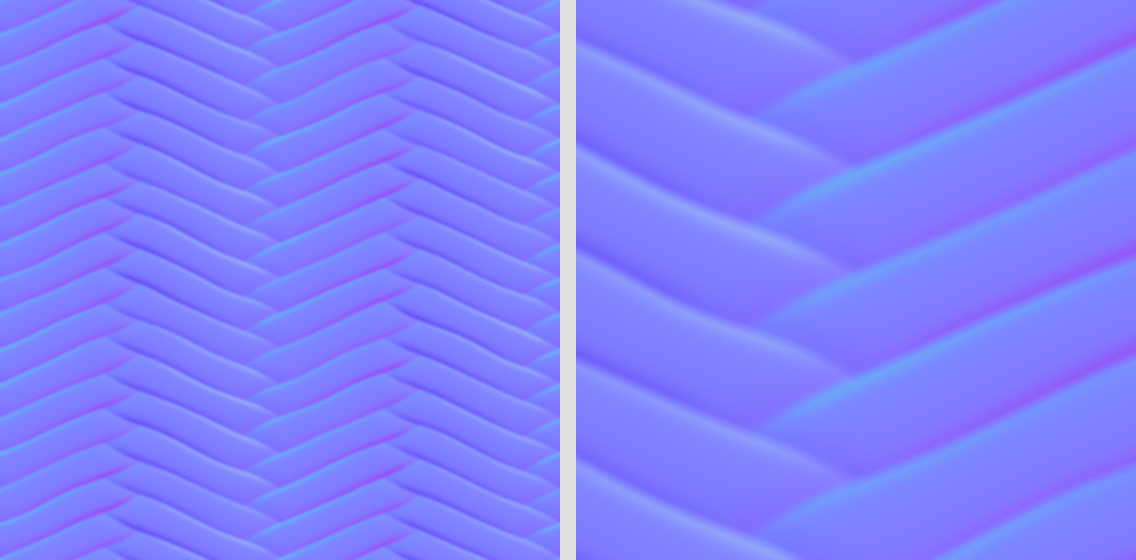
Left: the whole. Right: its middle third, enlarged.
Reproduce this texture map procedurally as a WebGL 2 fragment shader.

```glsl
#version 300 es
precision highp float;
// Tangent-space normal map of an interlocking herringbone weave of rounded strands.

uniform vec2 u_resolution;
out vec4 fragColor;

const float COLUMNS = 4.0;        // strand columns across, two per chevron
const float ROWS = 16.0;          // strands down
const float SLOPE = 0.48;         // rise over run of a strand
const vec2 PEAK = vec2(0.2175, 0.0417);  // first ridge and strand phase
const float BEND = 0.006;         // flattening of the strands at each turn
const float BEND_WIDTH = 0.05;
const float TOP_TILT = 0.29;      // bevel on the upper edge
const float BOTTOM_TILT = 0.30;   // bevel on the lower edge
const float TOP_WIDTH = 0.13;     // bevel widths, in strand pitches
const float BOTTOM_WIDTH = 0.15;
const float END_TILT = 0.09;      // rounding of the strand ends
const float END_WIDTH = 0.30;
const float BULGE = 0.08;         // roundness of the strand body
const float WOBBLE = 0.0060;      // waviness of the strands
const vec2 WOBBLE_CELLS = vec2(6.0, 14.0);
const float VARIATION = 0.65;     // bevel difference between strands
const float SOFTNESS = 0.0075;    // width of the edge filter
const int TAPS = 5;

float hash(vec2 p) {
    vec3 q = fract(vec3(p.xyx) * 0.1031);
    q += dot(q, q.yzx + 33.33);
    return fract((q.x + q.y) * q.z);
}

// Gradient noise that wraps after `period` cells
float cornerRamp(vec2 cell, vec2 offset, vec2 period) {
    float angle = 6.28318 * hash(mod(cell, period) + 7.0);
    return dot(vec2(cos(angle), sin(angle)), offset);
}

float gradientNoise(vec2 p, vec2 period) {
    vec2 i = floor(p), f = fract(p), o = vec2(1.0, 0.0);
    vec2 w = f * f * f * (f * (f * 6.0 - 15.0) + 10.0);
    float low = mix(cornerRamp(i, f, period),
                    cornerRamp(i + o.xy, f - o.xy, period), w.x);
    float high = mix(cornerRamp(i + o.yx, f - o.yx, period),
                     cornerRamp(i + o.xx, f - o.xx, period), w.x);
    return mix(low, high, w.y);
}

float bevel(float dist, float width) {
    float x = dist / width;
    return exp(-x * x);
}

// Sideways lean of the surface normal
vec2 weaveTilt(vec2 p) {
    p.y += WOBBLE * gradientNoise(p * WOBBLE_CELLS, WOBBLE_CELLS);
    p -= PEAK;

    // Nearest ridge (even) or valley (odd)
    float turn = floor(p.x * COLUMNS + 0.5);
    float u = p.x - turn / COLUMNS;
    float isPeak = 1.0 - mod(turn, 2.0);
    float facing = 2.0 * isPeak - 1.0;
    float y = p.y + (1.0 - isPeak) * SLOPE / COLUMNS
            + facing * BEND * bevel(u, BEND_WIDTH);

    // Oblique coordinates, one unit per strand
    float a = (y - SLOPE * u) * ROWS;
    float b = (y + SLOPE * u) * ROWS;
    bool rising = facing * (floor(a) + 0.5 - b) > 0.0;
    float side = rising ? 1.0 : -1.0;

    // Position within the strand
    float across = rising ? a : b + 0.5;
    float row = floor(across);
    float v = across - row;
    float endDist = facing * (rising ? row + 0.5 - b : row - a);
    float along = clamp(isPeak + side * u * COLUMNS, 0.0, 1.0);
    float column = turn + (side * facing < 0.0 ? 1.0 : 0.0);
    vec2 id = vec2(mod(column, COLUMNS), mod(row, ROWS));

    // The upper bevel is strong at valleys, the lower one at ridges
    float topGain = mix(1.15, 0.40, along)
                  * (1.0 + VARIATION * (hash(id + 3.0) - 0.5));
    float bottomGain = mix(0.30, 1.15, along)
                     * (1.0 + VARIATION * (hash(id + 41.0) - 0.5));
    float taper = smoothstep(-0.10, 0.85, endDist);

    vec2 up = normalize(vec2(-side * SLOPE, 1.0));
    vec2 outward = facing * normalize(vec2(side * SLOPE, 1.0));
    float lean = TOP_TILT * topGain * taper * bevel(1.0 - v, TOP_WIDTH)
               - BOTTOM_TILT * bottomGain * taper * bevel(v, BOTTOM_WIDTH)
               + BULGE * (2.0 * v - 1.0);
    return up * lean + outward * END_TILT * bevel(endDist, END_WIDTH);
}

void main() {
    vec2 uv = gl_FragCoord.xy / u_resolution;

    // Average the lean over a small square to soften the edges
    vec2 tilt = vec2(0.0);
    for (int j = 0; j < TAPS; j++) {
        for (int i = 0; i < TAPS; i++) {
            vec2 offset = (vec2(i, j) + 0.5) / float(TAPS) - 0.5;
            tilt += weaveTilt(uv + offset * SOFTNESS);
        }
    }
    tilt /= float(TAPS * TAPS);

    vec3 normal = vec3(tilt, sqrt(max(1.0 - dot(tilt, tilt), 0.0)));
    fragColor = vec4(0.5 + 0.5 * normal, 1.0);
}
```
